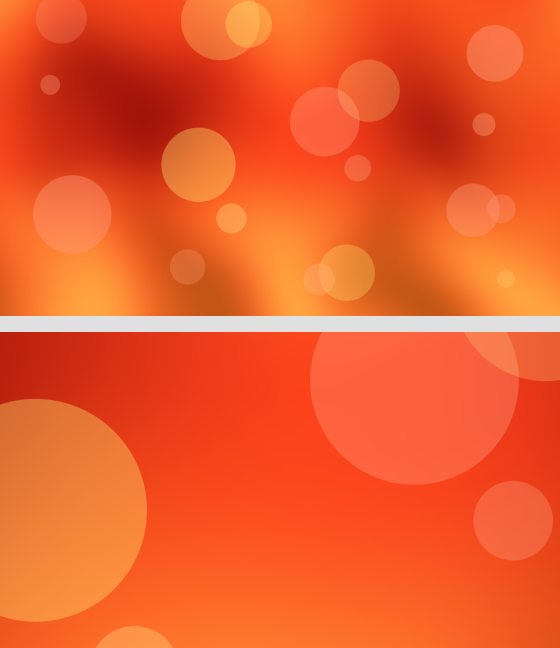
Top, the full canvas; bottom, a detail of the centre.
Give the GLSL for this background, as a Shadertoy shader.

```glsl
// Warm out-of-focus lights: broad blurred pools of red, orange and brown,
// made from sheared waves warped by gradient noise, under a scatter of
// flat translucent discs with crisp edges.

#define DISC_COUNT 18
#define DISC_MIN_RADIUS 0.032
#define DISC_MAX_RADIUS 0.152
#define PAIR_OFFSET 0.09
#define WARP_SCALE 2.3
#define WARP_AMOUNT 0.17
#define RED vec3(0.99, 0.275, 0.11)
#define SHADE vec3(0.60, 0.06, 0.03)
#define AMBER vec3(1.00, 0.64, 0.25)
#define BROWN vec3(0.71, 0.35, 0.08)
#define PINK vec3(1.00, 0.60, 0.48)
#define YELLOW vec3(1.00, 0.90, 0.42)

const float TAU = 6.2831853;

float hash(vec2 p) {
    vec3 q = fract(p.xyx * 0.1031);
    q += dot(q, q.yzx + 33.33);
    return fract((q.x + q.y) * q.z);
}

float cornerSlope(vec2 cell, vec2 toPoint) {
    float angle = TAU * hash(cell);
    return dot(vec2(cos(angle), sin(angle)), toPoint);
}

float gradientNoise(vec2 p) {
    vec2 i = floor(p), f = fract(p);
    vec2 u = f * f * f * (f * (f * 6.0 - 15.0) + 10.0);
    vec2 e = vec2(1.0, 0.0);
    float low  = mix(cornerSlope(i, f), cornerSlope(i + e.xy, f - e.xy), u.x);
    float high = mix(cornerSlope(i + e.yx, f - e.yx), cornerSlope(i + 1.0, f - 1.0), u.x);
    return mix(low, high, u.y);
}

// Smooth wave from 0 to 1 that peaks at the given place
float wave(float x, float peak, float period) {
    return 0.5 + 0.5 * cos(TAU * (x - peak) / period);
}

vec3 blurredPools(vec2 p) {
    vec2 n = vec2(gradientNoise(p * WARP_SCALE + 11.0),
                  gradientNoise(p * WARP_SCALE + 37.0));
    vec2 q = p + WARP_AMOUNT * n;

    // Shade lies in a middle band, glow above and below it
    float column = wave(q.x, 0.4, 0.98);
    float band = (q.y - 0.64) / 0.24;
    float shade = column * exp(-band * band) * mix(1.0, 0.65, p.x / 1.78);
    float slanted = wave(q.x + 0.4 * q.y, 1.0, 0.72);
    float lower = 1.0 - smoothstep(0.0, 0.58, q.y);
    float topGlow = pow(1.0 - column, 2.0) * smoothstep(0.65, 1.1, q.y);
    float brown = pow(1.0 - slanted, 2.0) * (1.0 - smoothstep(0.05, 0.55, q.y));

    vec3 color = RED + vec3(0.0, 0.09, 0.01) * (n.x + 0.25 * p.x);
    color = mix(color, SHADE, shade);
    color = mix(color, BROWN, 0.8 * brown);
    return mix(color, AMBER, clamp(slanted * lower + 0.8 * topGlow, 0.0, 1.0));
}

// Disc centre from an even quasi-random sequence, denser towards the top
vec2 discCentre(int index, float aspect) {
    vec2 s = fract(vec2(0.58, 0.5) + float(index) * vec2(0.7549, 0.5698));
    return vec2(s.x * aspect, pow(s.y, 0.7));
}

vec3 addDiscs(vec3 color, vec2 p, float aspect, float pixel) {
    for (int i = 0; i < DISC_COUNT; i++) {
        float id = float(i);
        float pick = hash(vec2(id, 5.0));

        // Every fifth disc overlaps the one before it
        bool paired = i % 5 == 4;
        vec2 centre = discCentre(paired ? i - 1 : i, aspect);
        float angle = TAU * pick;
        if (paired) centre += PAIR_OFFSET * vec2(cos(angle), sin(angle));

        float size = pow(fract(0.8 + 0.618 * id), 1.3);
        float radius = mix(DISC_MIN_RADIUS, DISC_MAX_RADIUS, size);
        radius *= mix(0.75, 1.0, clamp(centre.y, 0.0, 1.0));

        float cover = 1.0 - smoothstep(-pixel, pixel, length(p - centre) - radius);
        vec3 tint = mix(PINK, YELLOW, smoothstep(0.35, 0.9, pick));
        float opacity = mix(0.25, 0.48, hash(vec2(id, 19.0)));
        color = mix(color, tint, cover * opacity);
    }
    return color;
}

void mainImage(out vec4 fragColor, in vec2 fragCoord) {
    vec2 p = fragCoord / iResolution.y;
    float aspect = iResolution.x / iResolution.y;
    vec3 color = addDiscs(blurredPools(p), p, aspect, 0.8 / iResolution.y);
    fragColor = vec4(color, 1.0);
}
```
